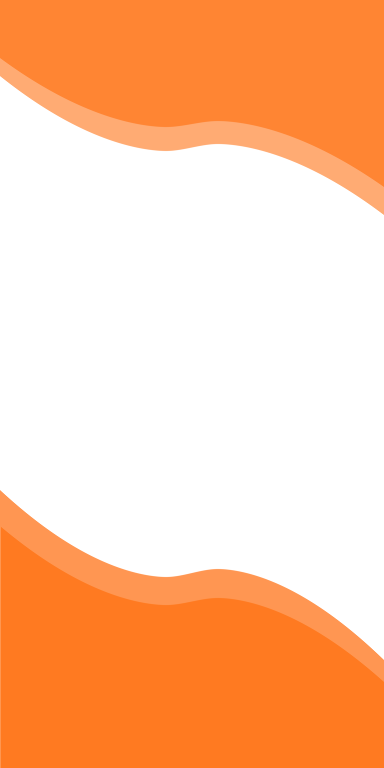
This background is drawn by a Shadertoy shader. Its source:

```glsl
const vec3 WHITE = vec3(1.0);
const vec3 TOP_ORANGE = vec3(1.0, 0.52, 0.20);
const vec3 TOP_BAND = vec3(1.0, 0.67, 0.45);
const vec3 BOTTOM_ORANGE = vec3(1.0, 0.48, 0.13);
const vec3 BOTTOM_BAND = vec3(1.0, 0.59, 0.32);

const float VALLEY_X = 0.432;
const float PEAK_X = 0.568;
const float BEND = 1.77;

// Wave height at x; heights are (left end, valley, peak, right end)
float waveHeight(float x, vec4 heights) {
    float leftArm = pow(max(1.0 - x / VALLEY_X, 0.0), BEND);
    float rightArm = pow(max((x - PEAK_X) / (1.0 - PEAK_X), 0.0), BEND);
    float middle = mix(heights.y, heights.z, smoothstep(VALLEY_X, PEAK_X, x));
    return middle + (heights.x - heights.y) * leftArm
                  + (heights.w - heights.z) * rightArm;
}

// Smooth coverage of the area above the wave
float aboveWave(vec2 uv, vec4 heights, float pixel) {
    float offset = uv.y - waveHeight(uv.x, heights);
    return smoothstep(-pixel, pixel, offset);
}

void mainImage(out vec4 fragColor, in vec2 fragCoord) {
    vec2 uv = fragCoord / iResolution.xy;
    float pixel = 0.7 / iResolution.y;

    // Upper waves
    vec3 color = WHITE;
    color = mix(color, TOP_BAND,
        aboveWave(uv, vec4(0.901, 0.8034, 0.8125, 0.7200), pixel));
    color = mix(color, TOP_ORANGE,
        aboveWave(uv, vec4(0.9245, 0.8346, 0.8424, 0.7565), pixel));

    // Lower waves
    color = mix(BOTTOM_BAND, color,
        aboveWave(uv, vec4(0.362, 0.2487, 0.2591, 0.1406), pixel));
    float bottomFill = 1.0
        - aboveWave(uv, vec4(0.3151, 0.2122, 0.2214, 0.1120), pixel);

    // Thin pale seam along the left side of the lower fill
    float seam = 1.0 - smoothstep(0.001, 0.004, uv.x);
    color = mix(color, mix(BOTTOM_ORANGE, BOTTOM_BAND, seam), bottomFill);

    fragColor = vec4(color, 1.0);
}
```
